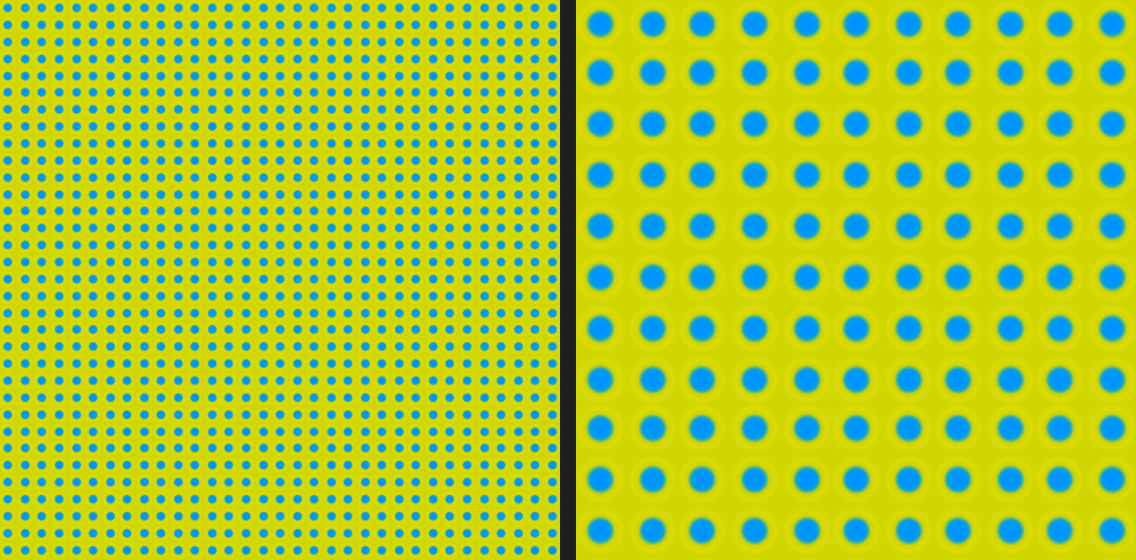
Left, the full canvas; right, a detail of the centre.
A Shadertoy shader for this pattern:

```glsl
// A 33 by 33 grid of soft blue dots on acid yellow, each with a faint pale halo.
// The nearest dot centre is found per axis, with the small uneven steps of a
// rounded print grid; dot and halo are then shaded by distance to that centre.

const float UNITS = 512.0;      // design units across the canvas
const float LAST = 32.0;        // index of the last row and column
const float DOT_RADIUS = 3.87;
const float HALO_RADIUS = 6.2;

const vec3 YELLOW = vec3(0.815, 0.840, 0.0);
const vec3 PALE_YELLOW = vec3(0.870, 0.860, 0.03);
const vec3 RIM_BLUE = vec3(0.01, 0.62, 0.90);
const vec3 CORE_BLUE = vec3(0.0, 0.58, 1.0);

// Index of the grid line nearest to a coordinate
float nearestIndex(float coord, float first, float pitch) {
    return clamp(floor((coord - first) / pitch + 0.5), 0.0, LAST);
}

// Columns are rounded to whole design units
float columnCentre(float index) {
    return floor(7.4 + 15.54 * index + 0.5) + 0.1;
}

// Rows, counted from the top, lose a little height every seventh step
float rowCentre(float index) {
    return 7.2 + 15.6 * index - 0.8 * floor((index + 2.0) / 7.0);
}

// Distance from a point to the centre of its nearest dot
float dotDistance(vec2 p) {
    float column = nearestIndex(p.x, 7.4, 15.54);
    float row = nearestIndex(p.y, 7.2, 15.5);
    return length(p - vec2(columnCentre(column), rowCentre(row)));
}

// Soft ring that fades to nothing at the given half width
float ring(float dist, float radius, float halfWidth) {
    return 1.0 - smoothstep(0.0, halfWidth, abs(dist - radius));
}

// Filled disc with a smoothed edge
float disc(float dist, float radius, float softness) {
    return 1.0 - smoothstep(radius - softness, radius + softness, dist);
}

void mainImage(out vec4 fragColor, in vec2 fragCoord) {
    vec2 uv = fragCoord / iResolution.xy;
    vec2 p = vec2(uv.x, 1.0 - uv.y) * UNITS;
    float pixel = UNITS / min(iResolution.x, iResolution.y);
    float dist = dotDistance(p);

    // Ground and halo
    vec3 colour = mix(YELLOW, PALE_YELLOW, 0.8 * ring(dist, HALO_RADIUS, 1.5));

    // Dot, brighter towards its core
    vec3 blue = mix(CORE_BLUE, RIM_BLUE, smoothstep(1.8, 3.2, dist));
    colour = mix(colour, blue, disc(dist, DOT_RADIUS, max(0.9, 0.75 * pixel)));

    fragColor = vec4(colour, 1.0);
}
```
